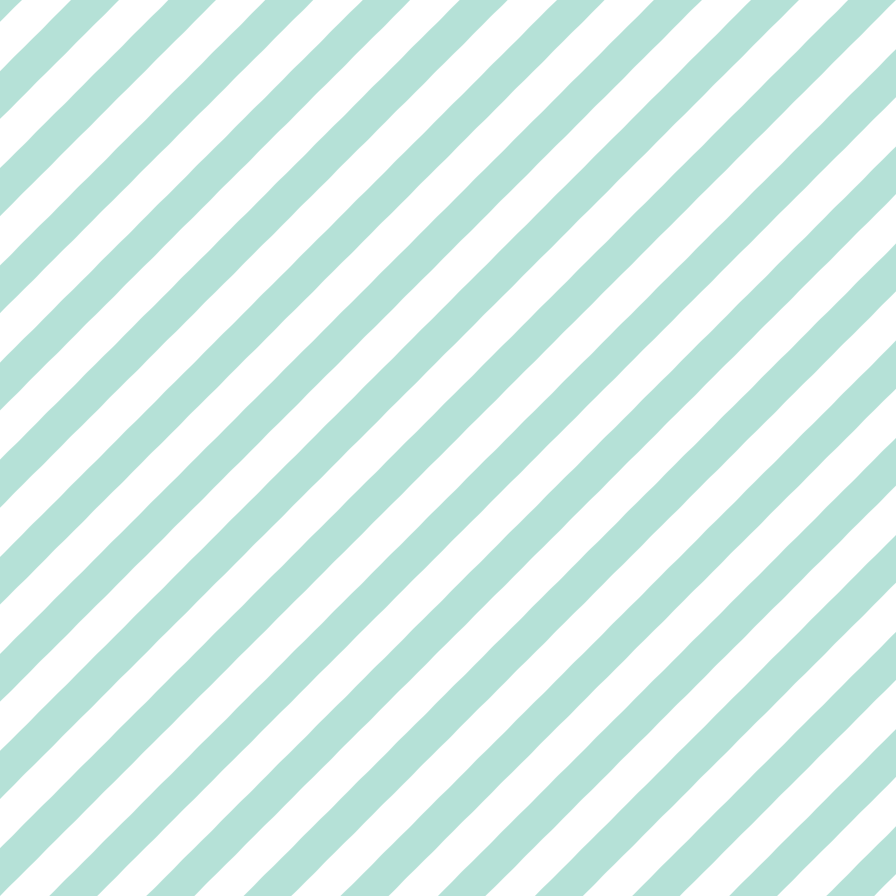
This pattern is drawn by a Shadertoy shader. Its source:

```glsl
#define STRIPE_COLOR vec3(0.710, 0.882, 0.843)
#define GROUND_COLOR vec3(1.0)
#define PERIOD 0.1084        // horizontal spacing of the stripes
#define STRIPE_WIDTH 0.0534  // horizontal width of one stripe
#define STRIPE_CENTER 0.1061 // first full stripe, measured from the top left
#define EDGE_WOBBLE 0.0003   // slight unevenness of the cut edge

// Layered sines running along a stripe, with a different phase for each one
float edgeWobble(float along, float stripeId) {
    float phase = stripeId * 2.4;
    return EDGE_WOBBLE * (0.6 * sin(along * 61.0 + phase)
                        + 0.4 * sin(along * 147.0 - phase * 1.7));
}

// Signed distance to the nearest diagonal stripe, negative inside
float stripeDistance(vec2 p) {
    float across = p.x + 1.0 - p.y;
    float cell = (across - STRIPE_CENTER) / PERIOD + 0.5;
    float offset = (fract(cell) - 0.5) * PERIOD;
    offset += edgeWobble(p.x + p.y, floor(cell));
    return (abs(offset) - 0.5 * STRIPE_WIDTH) * inversesqrt(2.0);
}

void mainImage(out vec4 fragColor, in vec2 fragCoord) {
    vec2 p = fragCoord / iResolution.y;
    float pixel = 1.0 / iResolution.y;

    // Smooth coverage of the stripe over the ground
    float coverage = 1.0 - smoothstep(-0.7 * pixel, 0.7 * pixel, stripeDistance(p));
    fragColor = vec4(mix(GROUND_COLOR, STRIPE_COLOR, coverage), 1.0);
}
```
